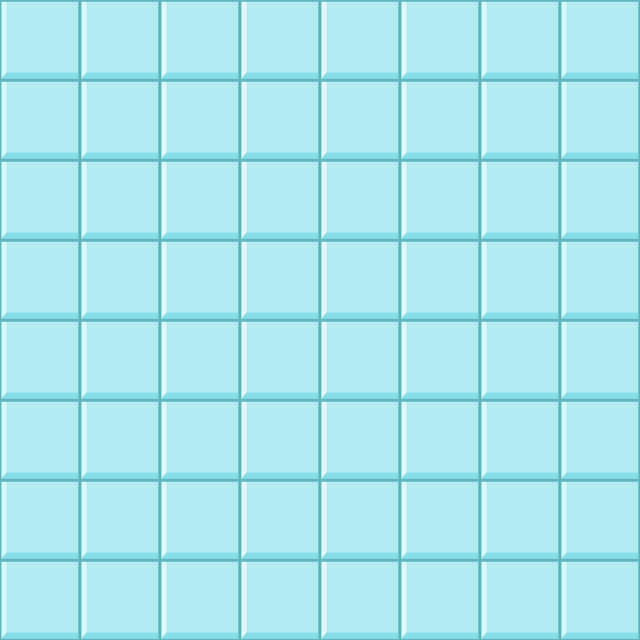
This pattern is drawn by a WebGL 2 fragment shader. Its source:

```glsl
#version 300 es
precision highp float;
// Glossy pale aqua square tiles in an even grid with thin teal joints.
// Each cell is shaded by distance to its edges: a bright left bevel and a
// wider dark bottom bevel meet in a mitre; gloss drifts across the columns.

uniform vec2 u_resolution;
out vec4 fragColor;

const float TILES = 8.0;             // repeats across and down
const float JOINT_HALF = 0.021;      // half joint width, in cells
const float JOINT_SHIFT = 0.002;     // joint offset to the left and down
const float SHINE_WIDTH = 0.062;     // left bevel, in cells
const float SHADE_WIDTH = 0.074;     // bottom bevel, in cells
const float SOFTNESS = 0.006;        // least edge blur, in cells
const float TAU = 6.2831853;

const vec3 FACE = vec3(0.70, 0.92, 0.95);
const vec3 SHADE = vec3(0.53, 0.87, 0.91);
const vec3 SHINE_COOL = vec3(0.83, 0.98, 0.99);
const vec3 SHINE_WHITE = vec3(0.90, 0.97, 0.99);
const vec3 JOINT_UPRIGHT = vec3(0.36, 0.71, 0.73);
const vec3 JOINT_LEVEL = vec3(0.40, 0.71, 0.75);
const vec3 JOINT_RIM = vec3(0.45, 0.78, 0.81);

// Coverage of the region where signed distance d is negative
float cover(float d, float blur) {
    return 1.0 - smoothstep(-blur, blur, d);
}

// Periodic gloss: 0 near the canvas sides, 1 in the middle columns
float columnGloss(float column) {
    return 0.5 - 0.5 * cos(TAU * (column + 0.5) / TILES);
}

vec3 tileColor(vec2 cell, float column, float blur) {
    // Distances from the inner edges of the joints
    vec2 inset = cell - JOINT_HALF + JOINT_SHIFT;
    float mitre = (inset.y * SHINE_WIDTH - inset.x * SHADE_WIDTH)
                / length(vec2(SHINE_WIDTH, SHADE_WIDTH));

    // Bevels, split along the corner diagonal
    float left = cover(max(inset.x - SHINE_WIDTH, -mitre), blur);
    float bottom = cover(max(inset.y - SHADE_WIDTH, mitre), blur);
    vec3 shine = mix(SHINE_COOL, SHINE_WHITE, columnGloss(column));
    vec3 color = mix(FACE, shine, left);
    color = mix(color, SHADE, bottom);

    // Joints, close to the cell borders, with a lighter rim
    vec2 shifted = fract(cell + JOINT_SHIFT);
    vec2 toJoint = min(shifted, 1.0 - shifted);
    float border = min(toJoint.x, toJoint.y);
    vec3 core = toJoint.x < toJoint.y ? JOINT_UPRIGHT : JOINT_LEVEL;
    vec3 joint = mix(core, JOINT_RIM, smoothstep(0.5, 1.0, border / JOINT_HALF));
    return mix(color, joint, cover(border - JOINT_HALF, blur));
}

void main() {
    vec2 grid = gl_FragCoord.xy / u_resolution * TILES;
    float pixel = TILES / min(u_resolution.x, u_resolution.y);
    float blur = max(SOFTNESS, 0.5 * pixel);
    fragColor = vec4(tileColor(fract(grid), floor(grid.x), blur), 1.0);
}
```
